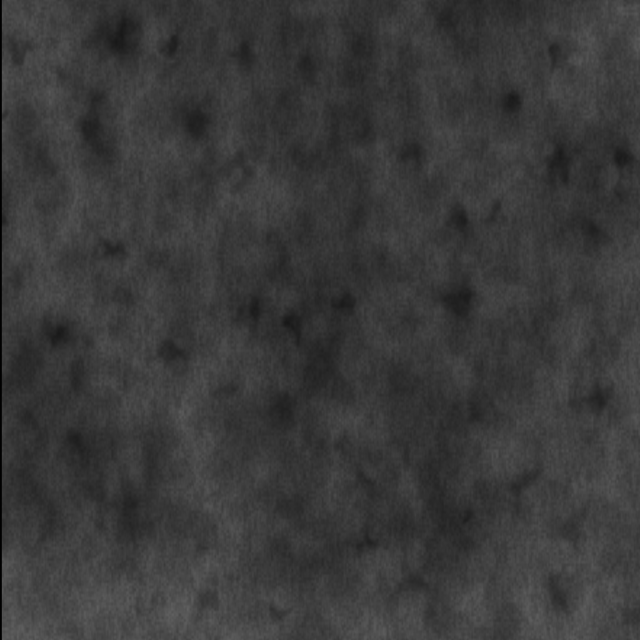
Reproduce this texture procedurally as a three.js fragment shader.

```glsl
// Dark, worn charcoal surface: soft cloudy mottling, scattered smoky stains
// and fine upright fibres. Layers of value noise are summed around a grey
// base; stains are warped soft ellipses scattered on a jittered grid.

varying vec2 vUv;

const float BASE_GREY = 0.226;
const float CLOUD_SCALE = 4.5;
const float CLOUD_CONTRAST = 0.16;
const vec2  MOTTLE_SCALE = vec2(25.0, 17.0);
const float MOTTLE_CONTRAST = 0.12;
const vec2  FIBRE_SCALE = vec2(210.0, 62.0);
const float FIBRE_CONTRAST = 0.052;
const vec2  GRAIN_SCALE = vec2(256.0, 230.0);
const float GRAIN_CONTRAST = 0.040;
const float STAIN_CELLS = 12.0;
const float STAIN_SHARE = 0.48;
const float STAIN_DEPTH = 0.105;
const float STAIN_WARP = 0.55;
const float FLOOR_HEIGHT = 0.20;
const float FLOOR_GLOW = 0.058;
const float EDGE_WIDTH = 0.0028;
const float EDGE_SOFTNESS = 0.001;

float hash(vec2 p) {
  vec3 q = fract(vec3(p.xyx) * 0.1031);
  q += dot(q, q.yzx + 33.33);
  return fract((q.x + q.y) * q.z);
}

float valueNoise(vec2 p) {
  vec2 cell = floor(p);
  vec2 f = fract(p);
  vec2 blend = f * f * (3.0 - 2.0 * f);
  float low = mix(hash(cell), hash(cell + vec2(1.0, 0.0)), blend.x);
  float high = mix(hash(cell + vec2(0.0, 1.0)), hash(cell + 1.0), blend.x);
  return mix(low, high, blend.y);
}

// Four octaves, turned at each step to hide the lattice; centred on zero.
float cloudNoise(vec2 p) {
  float sum = 0.0;
  float weight = 0.5;
  for (int i = 0; i < 4; i++) {
    sum += weight * (valueNoise(p) - 0.5);
    p = mat2(1.6, 1.2, -1.2, 1.6) * p + 17.3;
    weight *= 0.5;
  }
  return sum;
}

// Two octaves that keep the upright stretch of their scale; centred on zero.
float streakNoise(vec2 p) {
  return 0.6 * valueNoise(p) + 0.4 * valueNoise(p * 2.1 + 9.7) - 0.5;
}

// Darkness of the scattered stains, 0 to about 1.
float stains(vec2 uv) {
  vec2 p = uv * STAIN_CELLS;
  vec2 warpPoint = uv * vec2(46.0, 30.0);
  p += STAIN_WARP * vec2(streakNoise(warpPoint), streakNoise(warpPoint + 51.0));
  vec2 home = floor(p);
  float dark = 0.0;
  for (int y = -1; y <= 1; y++) {
    for (int x = -1; x <= 1; x++) {
      vec2 cell = home + vec2(float(x), float(y));
      float present = step(hash(cell + 71.0), STAIN_SHARE);
      vec2 centre = cell + vec2(hash(cell + 13.0), hash(cell + 29.0));
      float size = mix(0.14, 0.34, hash(cell + 43.0));
      float stretch = mix(0.85, 1.9, pow(hash(cell + 87.0), 2.0));
      vec2 d = (p - centre) / (size * vec2(1.0, stretch));
      float depth = mix(0.25, 1.0, hash(cell + 101.0));
      dark = max(dark, present * depth * exp(-dot(d, d)));
    }
  }
  return dark;
}

void main() {
  vec2 uv = vUv;

  // Broad clouds and smaller upright mottling
  float grey = BASE_GREY;
  grey += CLOUD_CONTRAST * cloudNoise(uv * CLOUD_SCALE + 3.7);
  grey += MOTTLE_CONTRAST * streakNoise(uv * MOTTLE_SCALE + 40.0);

  // Paler, uneven band along the bottom
  float band = 1.0 - smoothstep(0.0, FLOOR_HEIGHT, uv.y);
  grey += FLOOR_GLOW * band * (0.7 + 0.6 * valueNoise(uv * vec2(14.0, 9.0)));

  // Smoky stains, broken up by the fibres
  float fibre = streakNoise(uv * FIBRE_SCALE);
  grey -= STAIN_DEPTH * stains(uv) * (1.0 + 0.6 * fibre);

  // Fine fibres and grain, weaker in the dark parts
  float grain = valueNoise(uv * GRAIN_SCALE + 120.0) - 0.5;
  float visibility = clamp(grey / BASE_GREY, 0.4, 1.3);
  grey += visibility * (FIBRE_CONTRAST * fibre + GRAIN_CONTRAST * grain);

  // Thin black line on the left edge
  grey *= smoothstep(EDGE_WIDTH - EDGE_SOFTNESS, EDGE_WIDTH + EDGE_SOFTNESS, uv.x);

  gl_FragColor = vec4(vec3(clamp(grey, 0.0, 1.0)), 1.0);
}
```
